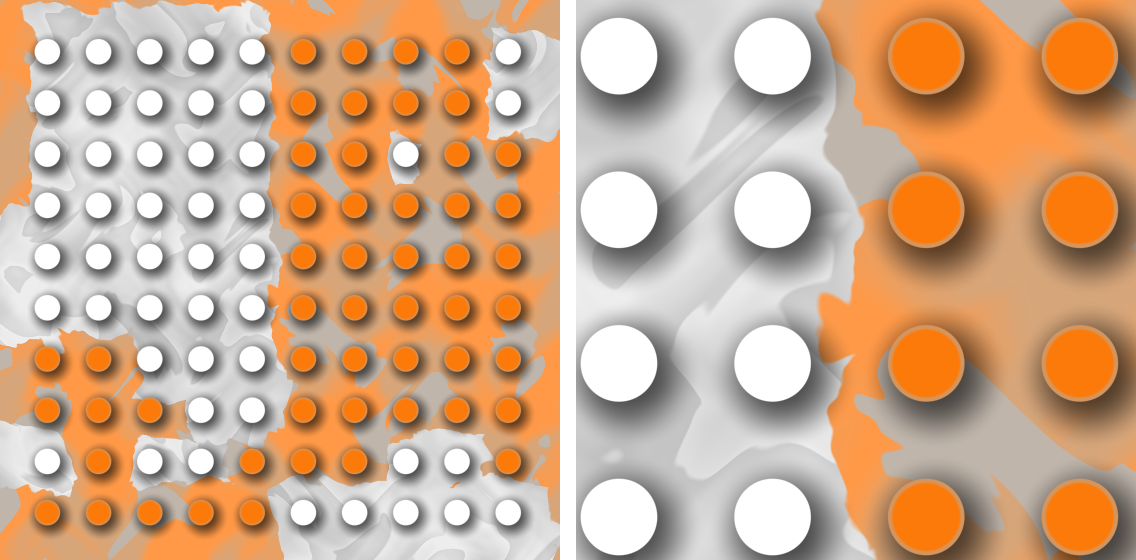
Left, the full canvas; right, a detail of the centre.
A Shadertoy shader for this pattern:

```glsl
// Ten by ten grid of white and orange discs with soft shadows over a marbled two-tone terrain.

const float COUNT = 10.0;
const float FIRST = 0.0846;            // centre of the first disc
const float PITCH = 0.09144;
const float RADIUS = 0.0228;
const float CORE_RADIUS = 0.0203;      // orange disc inside its rim
const vec2 SHADOW_OFFSET = vec2(0.006, -0.007);
const float SHADOW_REACH = 0.045;
const float SHADOW_DEPTH = 0.62;
const float COAST_WARP = 0.022;
const float CONTOURS = 2.6;

const vec3 ORANGE = vec3(0.99, 0.48, 0.04);
const vec3 RIM = vec3(0.83, 0.59, 0.37);
const vec3 LAND_BRIGHT = vec3(1.00, 0.60, 0.28);
const vec3 LAND_DULL = vec3(0.84, 0.65, 0.48);
const vec3 LAND_GREY = vec3(0.75, 0.71, 0.67);
const vec3 PALE_DARK = vec3(0.73);
const vec3 PALE_LIGHT = vec3(0.93);

// Layered, mutually warped sines, roughly -0.8 to 0.8
float waves(vec2 p, float seed) {
    const mat2 turn = mat2(0.8, 0.6, -0.6, 0.8);
    float sum = 0.0;
    float amplitude = 0.5;
    p += seed * vec2(1.7, 2.9);
    for (int i = 0; i < 4; i++) {
        p += 0.7 * sin(1.3 * p.yx + seed);
        sum += amplitude * sin(p.x) * cos(p.y);
        p = turn * p * 1.6;
        amplitude *= 0.55;
    }
    return sum;
}

float box(vec2 p, vec2 centre, vec2 halfSize) {
    vec2 q = abs(p - centre) - halfSize;
    return length(max(q, 0.0)) + min(max(q.x, q.y), 0.0);
}

// Signed distance to the pale regions
float paleRegion(vec2 p) {
    float d = box(p, vec2(0.27, 0.70), vec2(0.215, 0.29));
    d = min(d, box(p, vec2(0.37, 0.37), vec2(0.13, 0.08)));
    d = min(d, box(p, vec2(0.42, 0.27), vec2(0.085, 0.06)));
    d = min(d, box(p, vec2(0.32, 0.18), vec2(0.085, 0.04)));
    d = min(d, box(p, vec2(0.03, 0.18), vec2(0.085, 0.062)));
    d = min(d, box(p, vec2(0.00, 0.50), vec2(0.10, 0.12)));
    d = min(d, box(p, vec2(0.74, 0.04), vec2(0.25, 0.095)));
    d = min(d, box(p, vec2(0.78, 0.17), vec2(0.09, 0.055)));
    d = min(d, box(p, vec2(0.97, 0.85), vec2(0.10, 0.09)));
    return min(d, box(p, vec2(0.725, 0.71), vec2(0.025, 0.04)));
}

vec3 paleTerrain(vec2 p) {
    float height = 0.5 + 0.6 * waves(p * 17.0, 2.0);
    float band = fract(height * CONTOURS);
    band *= 1.0 - smoothstep(0.94, 1.0, band);
    float tone = 0.45 + 0.55 * waves(p * 11.0, 5.0) + 0.55 * (band - 0.4);
    return mix(PALE_DARK, PALE_LIGHT, clamp(tone + 0.1, 0.0, 1.0));
}

vec3 orangeTerrain(vec2 p) {
    float glow = smoothstep(-0.35, 0.35, waves(p * 15.0, 3.0));
    float patchMask = smoothstep(0.29, 0.31, waves(p * 20.0, 7.0));
    return mix(mix(LAND_DULL, LAND_BRIGHT, glow), LAND_GREY, patchMask);
}

// Centre of the grid point nearest to p
vec2 nearestCentre(vec2 p) {
    vec2 id = clamp(floor((p - FIRST) / PITCH + 0.5), 0.0, COUNT - 1.0);
    return FIRST + PITCH * id;
}

// Antialiased disc coverage
float disc(float dist, float radius, float pixel) {
    return 1.0 - smoothstep(radius - pixel, radius + pixel, dist);
}

void mainImage(out vec4 fragColor, in vec2 fragCoord) {
    vec2 p = fragCoord / iResolution.xy;
    float pixel = 0.8 / iResolution.y;

    // Terrain with a ragged coast
    vec2 warp = vec2(waves(p * 24.0, 1.0), waves(p * 24.0, 4.0));
    float coast = paleRegion(p + COAST_WARP * warp) + 0.018 * waves(p * 32.0, 6.0);
    float orangeLand = smoothstep(-0.0015, 0.0015, coast);
    vec3 color = mix(paleTerrain(p), orangeTerrain(p), orangeLand);

    // Soft shadows
    vec2 shadowPoint = p - SHADOW_OFFSET;
    float shadowDist = distance(shadowPoint, nearestCentre(shadowPoint));
    color *= 1.0 - SHADOW_DEPTH * (1.0 - smoothstep(0.012, SHADOW_REACH, shadowDist));

    // Discs take their colour from the region under their centre
    vec2 centre = nearestCentre(p);
    float dist = distance(p, centre);
    float isOrange = step(0.0, paleRegion(centre));
    vec3 orangeDisc = mix(RIM, ORANGE, disc(dist, CORE_RADIUS, 2.0 * pixel));
    vec3 discColor = mix(vec3(1.0), orangeDisc, isOrange);
    color = mix(color, discColor, disc(dist, RADIUS, pixel));

    fragColor = vec4(color, 1.0);
}
```
